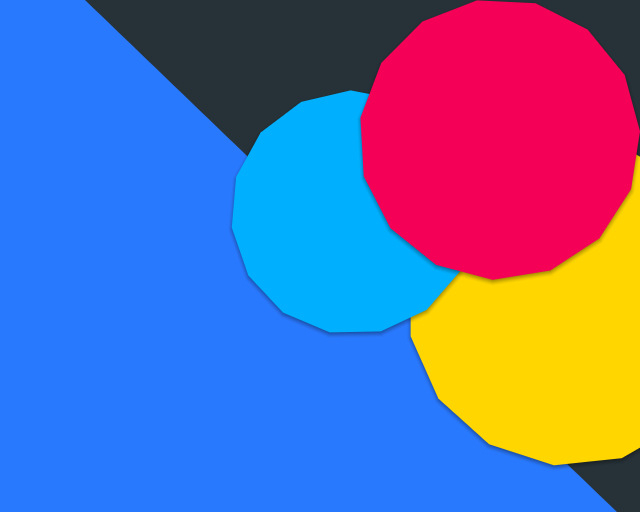
Give the GLSL for this background, as a WebGL 2 fragment shader.

```glsl
#version 300 es
precision highp float;
// Three overlapping fifteen-sided discs with soft shadows on a diagonal two-tone ground.

uniform vec2 u_resolution;
out vec4 fragColor;

const float SIDES = 15.0;
const float TAU = 6.2831853;

const vec3 BLUE = vec3(0.161, 0.475, 1.0);
const vec3 SLATE = vec3(0.149, 0.196, 0.22);
const vec3 YELLOW = vec3(1.0, 0.839, 0.0);
const vec3 CYAN = vec3(0.0, 0.69, 1.0);
const vec3 CRIMSON = vec3(0.96, 0.0, 0.341);

const vec2 SHADOW_OFFSET = vec2(0.0, -0.004);
const float SHADOW_BLUR = 0.009;
const float SHADOW_STRENGTH = 0.42;

// Signed distance to the sides of a regular polygon with a vertex at angle turn.
float polygon(vec2 p, float radius, float turn) {
    float sector = TAU / SIDES;
    float a = mod(atan(p.y, p.x) - turn, sector) - 0.5 * sector;
    return length(p) * cos(a) - radius * cos(0.5 * sector);
}

// Coverage of a shape, softened over one pixel.
float fill(float d, float pixel) {
    return clamp(0.5 - d / pixel, 0.0, 1.0);
}

// Lays a polygon and its drop shadow over the base colour.
vec3 addDisc(vec3 base, vec3 color, vec2 p, float radius, float degreesTurned, float pixel) {
    float turn = radians(degreesTurned);
    float shadowDist = polygon(p - SHADOW_OFFSET, radius, turn);
    float shadow = 1.0 - smoothstep(-SHADOW_BLUR, SHADOW_BLUR, shadowDist);
    base *= 1.0 - SHADOW_STRENGTH * shadow;
    return mix(base, color, fill(polygon(p, radius, turn), pixel));
}

void main() {
    float pixel = 1.0 / u_resolution.y;
    vec2 p = gl_FragCoord.xy * pixel;

    // Diagonal ground
    float diagonal = dot(p - vec2(0.166, 1.0), normalize(vec2(1.0, 1.039)));
    vec3 color = mix(SLATE, BLUE, fill(diagonal, pixel));

    // Discs from back to front
    color = addDisc(color, YELLOW, p - vec2(1.1154, 0.4098), 0.3203, 0.0, pixel);
    color = addDisc(color, CYAN, p - vec2(0.6894, 0.585), 0.2385, -4.9, pixel);
    color = addDisc(color, CRIMSON, p - vec2(0.9756, 0.728), 0.2748, 3.2, pixel);

    fragColor = vec4(color, 1.0);
}
```
